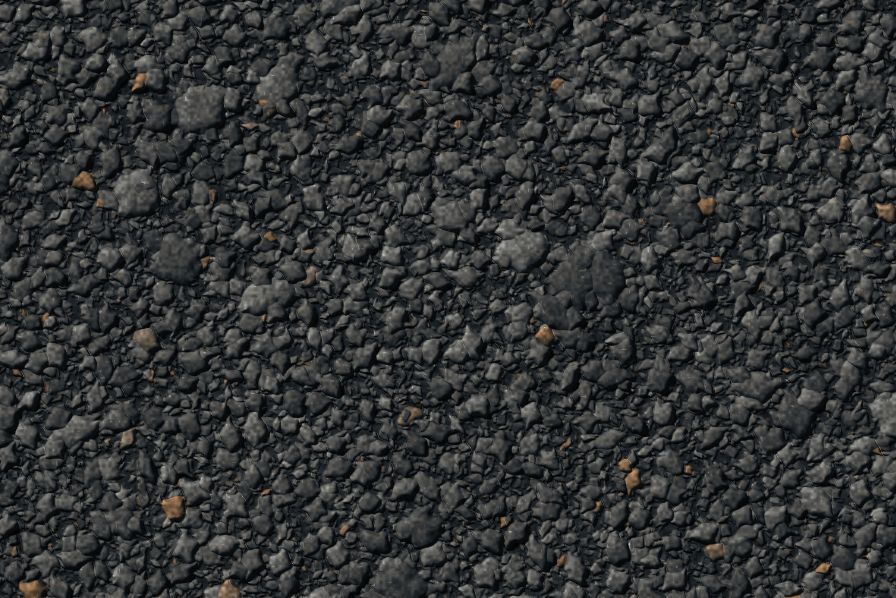
This texture is drawn by a Shadertoy shader. Its source:

```glsl
#define COARSE_CELLS 12.0
#define COARSE_SHARE 0.14
#define STONE_SHARE 0.93
#define RELIEF 0.85
#define EDGE_WARP 0.009
#define GRIT_HEIGHT 0.0011
#define LIGHT vec3(-0.58, 0.62, 0.68)
#define AMBIENT 0.11
#define BRIGHTNESS 0.36
#define SHADOW_TINT vec3(0.80, 1.02, 1.20)
#define LIT_TINT vec3(1.0, 1.0, 0.975)
#define RUST_TINT vec3(1.30, 1.0, 0.74)

// Integer hash: three random values per lattice point
vec3 hash3(vec2 cell, int seed) {
    uvec3 v = uvec3(ivec3(ivec2(cell), seed) + 1000);
    v = v * 1664525u + 1013904223u;
    v.x += v.y * v.z; v.y += v.z * v.x; v.z += v.x * v.y;
    v ^= v >> 16u;
    v.x += v.y * v.z; v.y += v.z * v.x; v.z += v.x * v.y;
    return vec3(v >> 8u) / 16777216.0;
}

vec3 noise3(vec2 p, int seed) {
    vec2 cell = floor(p), f = fract(p);
    f = f * f * (3.0 - 2.0 * f);
    vec3 low = mix(hash3(cell, seed), hash3(cell + vec2(1, 0), seed), f.x);
    vec3 high = mix(hash3(cell + vec2(0, 1), seed), hash3(cell + 1.0, seed), f.x);
    return mix(low, high, f.y);
}

// Highest stone at p: x = height, y = random tone of that stone
vec2 gravel(vec2 p) {
    p += EDGE_WARP * (noise3(p * 65.0, 91).xy - 0.5);
    vec2 surface = vec2(0.0, 0.25);
    float cells = COARSE_CELLS;
    for (int layer = 0; layer < 4; layer++) {
        vec2 home = floor(p * cells);
        float share = layer == 0 ? COARSE_SHARE : STONE_SHARE;
        for (int k = 0; k < 9; k++) {
            vec2 cell = home + vec2(k % 3 - 1, k / 3 - 1);
            vec3 place = hash3(cell, layer);
            if (place.z > share) continue;
            vec3 form = hash3(cell, layer + 20);

            // Rotated, stretched and blunt-cornered outline
            float angle = (form.x - 0.5) * 3.14159 + 0.25;
            float stretch = mix(1.0, 1.35, form.y);
            float radius = mix(0.34, 0.56, fract(form.y * 7.0 + form.z));
            vec2 q = p * cells - cell - place.xy;
            q = mat2(cos(angle), -sin(angle), sin(angle), cos(angle)) * q;
            q *= vec2(1.0 / stretch, stretch) / radius;
            float d = max(length(q) * 0.93, dot(abs(q), vec2(0.82, 0.74)));
            if (d > 1.0) continue;

            // Flattened dome with a slightly tilted top
            float rise = min(radius / cells * mix(0.4, 1.0, form.z), 0.018);
            float tilt = 1.0 + 0.25 * dot(q, place.yx - 0.5);
            float height = RELIEF * rise * (1.0 - d * d * d * d) * tilt;
            if (height > surface.x) surface = vec2(height, fract(form.z * 13.0 + form.x));
        }
        cells *= 2.0;
    }
    surface.x += GRIT_HEIGHT * noise3(p * 150.0, 55).x;
    return surface;
}

vec3 asphalt(vec2 p) {
    vec3 light = normalize(LIGHT);
    float eps = 0.0022;
    vec2 here = gravel(p);
    vec2 slope = vec2(gravel(p + vec2(eps, 0)).x, gravel(p + vec2(0, eps)).x) - here.x;
    vec3 normal = normalize(vec3(-slope / eps, 1.0));

    // Short soft shadows toward the light
    float blocked = 0.0;
    for (int i = 1; i <= 3; i++) {
        float reach = 0.0055 * float(i);
        float ray = here.x + reach * light.z / length(light.xy);
        blocked = max(blocked, gravel(p + normalize(light.xy) * reach).x - ray);
    }
    float shadow = 1.0 - smoothstep(0.0, 0.003, blocked);
    float diffuse = max(dot(normal, light), 0.0) * shadow;
    float crevice = mix(0.5, 1.0, smoothstep(0.0, 0.006, here.x));

    // Stone tone, mineral grain and rare glints
    vec3 grain = noise3(p * 190.0, 77);
    float tone = mix(0.78, 1.3, here.y) * mix(0.72, 1.28, grain.x);
    float patches = mix(0.9, 1.1, noise3(p * 5.0, 33).x);
    float value = BRIGHTNESS * tone * patches * crevice * (AMBIENT + diffuse);
    value += 0.3 * diffuse * smoothstep(0.9, 1.0, grain.y);
    vec3 color = value * mix(SHADOW_TINT, LIT_TINT, smoothstep(0.03, 0.3, value));
    float rust = smoothstep(0.978, 0.99, here.y) + 0.3 * smoothstep(0.75, 0.95, grain.z);
    return color * mix(vec3(1), RUST_TINT, min(rust, 1.0));
}

void mainImage(out vec4 fragColor, in vec2 fragCoord) {
    // Two diagonal samples smooth the stone edges
    vec2 offset = vec2(0.25, -0.25);
    vec3 color = asphalt((fragCoord + offset) / iResolution.y);
    color += asphalt((fragCoord - offset) / iResolution.y);
    fragColor = vec4(clamp(color * 0.5, 0.0, 1.0), 1.0);
}
```
